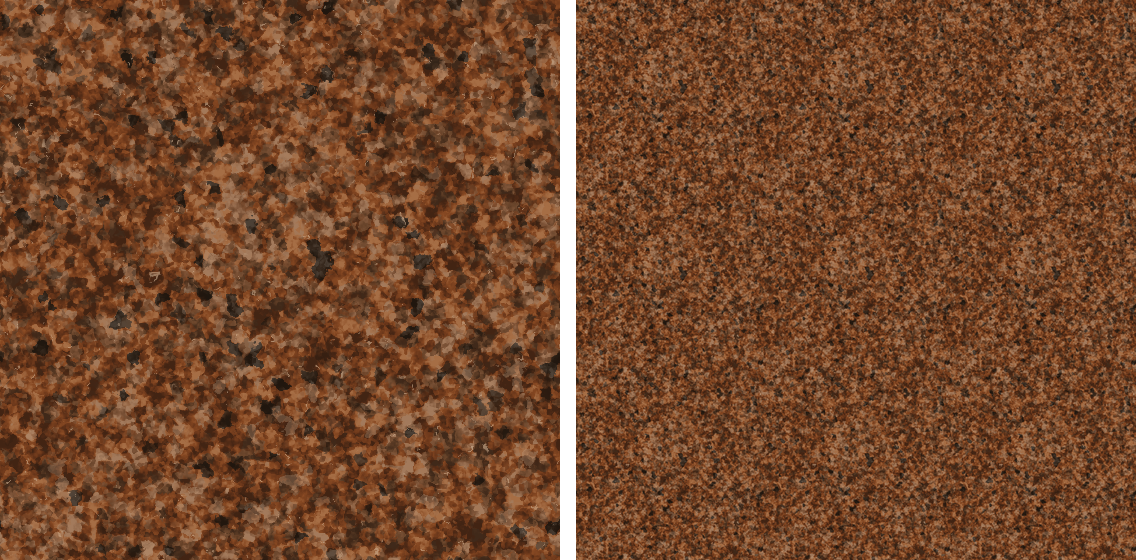
Left: one tile. Right: repeated 3 by 3.
Reproduce this texture procedurally as a WebGL 2 fragment shader.

```glsl
#version 300 es
precision highp float;

#define COARSE_GRAINS 58.0
#define FINE_GRAINS 124.0
#define MINERAL_GRAINS 46.0
#define EDGE_SHARPNESS 22.0
#define RAGGEDNESS 0.009
#define TONE_SPREAD 0.70
#define DARK_SHARE 0.035
#define PALE_SHARE 0.05
#define GLINT_STRENGTH 0.6

uniform vec2 u_resolution;
out vec4 fragColor;

// Random triple for a lattice cell, wrapping after `period` cells
vec3 cellHash(vec2 cell, float period, float seed) {
    vec3 q = fract(vec3(mod(cell, period), seed) * vec3(0.1031, 0.1030, 0.0973));
    q += dot(q, q.yxz + 33.33);
    return fract((q.xxy + q.yxx) * q.zyx);
}

// Tiling value noise, centred on zero
float noise(vec2 uv, float period, float seed) {
    vec2 p = uv * period;
    vec2 i = floor(p);
    vec2 f = p - i;
    f = f * f * (3.0 - 2.0 * f);
    float a = cellHash(i, period, seed).x;
    float b = cellHash(i + vec2(1, 0), period, seed).x;
    float c = cellHash(i + vec2(0, 1), period, seed).x;
    float d = cellHash(i + vec2(1, 1), period, seed).x;
    return mix(mix(a, b, f.x), mix(c, d, f.x), f.y) - 0.5;
}

float fbm(vec2 uv, float period, float seed) {
    float sum = 0.0;
    float amplitude = 1.0;
    for (int octave = 0; octave < 4; octave++) {
        sum += amplitude * noise(uv, period, seed);
        amplitude *= 0.7;
        period *= 2.0;
        seed += 1.0;
    }
    return sum;
}

// Voronoi grains: random triple of the nearest grain, blended at its borders
vec3 grains(vec2 uv, float period, float seed) {
    vec2 p = uv * period;
    vec2 base = floor(p);
    vec3 sum = vec3(0.0);
    float total = 0.0;
    for (int y = -1; y <= 1; y++) {
        for (int x = -1; x <= 1; x++) {
            vec2 cell = base + vec2(x, y);
            vec2 centre = cell + cellHash(cell, period, seed).xy;
            float weight = exp(-EDGE_SHARPNESS * distance(p, centre));
            sum += weight * cellHash(cell, period, seed + 5.0);
            total += weight;
        }
    }
    return sum / total;
}

// Four-stop colour ramp
vec3 ramp(float t, vec3 shadow, vec3 low, vec3 high, vec3 light) {
    vec3 colour = mix(shadow, low, clamp(t / 0.3, 0.0, 1.0));
    colour = mix(colour, high, clamp((t - 0.3) / 0.4, 0.0, 1.0));
    return mix(colour, light, clamp((t - 0.7) / 0.3, 0.0, 1.0));
}

void main() {
    vec2 uv = gl_FragCoord.xy / u_resolution;

    // Ragged grain outlines
    vec2 warp = vec2(fbm(uv, 50.0, 11.0), fbm(uv, 50.0, 21.0));
    vec2 ragged = uv + RAGGEDNESS * warp;

    vec3 coarse = grains(ragged, COARSE_GRAINS, 31.0);
    vec3 fine = grains(uv + 0.4 * RAGGEDNESS * warp, FINE_GRAINS, 41.0);
    vec3 mineral = grains(ragged, MINERAL_GRAINS, 51.0);
    float mottle = fbm(uv, 36.0, 61.0);
    float drift = fbm(uv, 5.0, 71.0);

    // Brightness from grains, fine mottling and slow drift
    float tone = 0.85 * (coarse.x - 0.5) + 0.65 * (fine.x - 0.5)
               + 0.65 * mottle + 0.25 * drift;
    tone = smoothstep(-TONE_SPREAD, TONE_SPREAD, tone);

    // Rusty feldspar against greyer taupe grains
    vec3 rust = ramp(tone, vec3(0.26, 0.14, 0.075), vec3(0.41, 0.21, 0.10),
                     vec3(0.53, 0.285, 0.135), vec3(0.65, 0.43, 0.27));
    vec3 taupe = ramp(tone, vec3(0.25, 0.16, 0.10), vec3(0.40, 0.26, 0.16),
                      vec3(0.50, 0.335, 0.225), vec3(0.64, 0.48, 0.36));
    float greyness = coarse.y - 0.5 + 0.5 * (fine.y - 0.5) + 0.3 * drift;
    vec3 colour = mix(rust, taupe, smoothstep(-0.12, 0.38, greyness));

    // Pale quartz and dark mica
    float pale = smoothstep(PALE_SHARE + 0.04, PALE_SHARE - 0.02, mineral.y);
    colour = mix(colour, vec3(0.61, 0.47, 0.36) * (0.8 + 0.35 * tone), 0.6 * pale);
    float darkLimit = 1.0 - DARK_SHARE - 0.03 * drift;
    float dark = smoothstep(darkLimit - 0.10, darkLimit + 0.02, mineral.x);
    colour = mix(colour, vec3(0.10, 0.075, 0.05) + 0.13 * tone * tone, 0.85 * dark);

    // Thin glints along a few crystal edges
    float ridge = abs(noise(ragged, 80.0, 81.0));
    float glint = smoothstep(0.07, 0.02, ridge)
                * smoothstep(0.22, 0.36, noise(uv, 64.0, 91.0))
                * smoothstep(0.45, 0.75, fine.z);
    colour = mix(colour, vec3(0.80, 0.68, 0.56), GLINT_STRENGTH * glint);

    fragColor = vec4(colour, 1.0);
}
```
